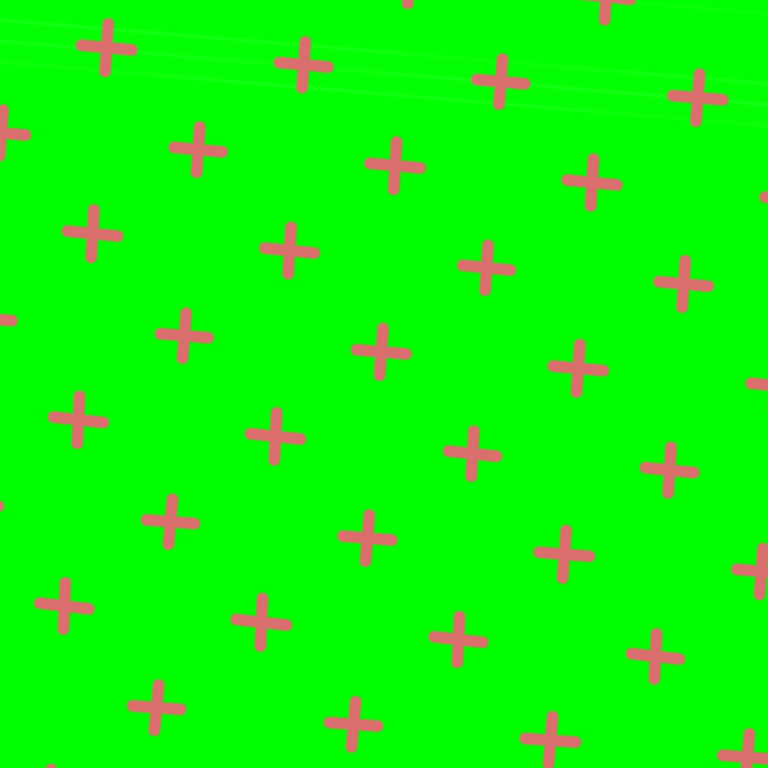
Reproduce this pattern procedurally as a WebGL 1 fragment shader.

```glsl
precision highp float;

uniform vec2 u_resolution;

// Lattice, in canvas heights
const vec2 ORIGIN = vec2(0.1393, 0.9375);
const vec2 STEP_ACROSS = vec2(0.2565, -0.0217);
const vec2 STEP_DOWN = vec2(-0.0182, -0.2422);

// Cross shape
const vec2 ARM_ACROSS = vec2(0.0318, -0.0030);
const vec2 ARM_UP = vec2(0.0020, 0.0300);
const float HALF_WIDTH = 0.0075;
const float EDGE_SOFTNESS = 0.0027;
const float JITTER = 0.0009;

// Faint scratches near the top
const float SCRATCH_SLOPE = 0.083;
const float SCRATCH_TOP = 0.974;
const float SCRATCH_GAP = 0.0275;
const float SCRATCH_STRAY = 1.065;
const float SCRATCH_WIDTH = 0.0025;
const float SCRATCH_STRENGTH = 0.08;

const vec3 GREEN = vec3(0.0, 1.0, 0.0);
const vec3 PINK = vec3(0.85, 0.44, 0.43);
const vec3 PINK_RIM = vec3(0.89, 0.41, 0.44);

// Distance to a segment running from -arm to +arm
float segmentDistance(vec2 p, vec2 arm) {
  float t = clamp(dot(p, arm) / dot(arm, arm), -1.0, 1.0);
  return length(p - arm * t);
}

vec2 toLattice(vec2 p) {
  float det = STEP_ACROSS.x * STEP_DOWN.y - STEP_ACROSS.y * STEP_DOWN.x;
  return vec2(p.x * STEP_DOWN.y - p.y * STEP_DOWN.x,
              p.y * STEP_ACROSS.x - p.x * STEP_ACROSS.y) / det;
}

// Small irregular offset for each cross
vec2 cellWobble(vec2 cell) {
  return vec2(sin(dot(cell, vec2(12.7, 31.1))),
              sin(dot(cell, vec2(26.9, 18.3)) + 1.7));
}

// Distance to the nearest cross in one of the two interleaved lattices
float crossDistance(vec2 p, float shift) {
  vec2 q = toLattice(p - ORIGIN) - shift;
  vec2 cell = floor(q + 0.5);
  vec2 offset = q - cell;
  vec2 local = STEP_ACROSS * offset.x + STEP_DOWN * offset.y;
  vec2 wobble = cellWobble(cell + shift) * JITTER;
  local -= wobble * 0.6;
  float across = segmentDistance(local, ARM_ACROSS + wobble.yx);
  float up = segmentDistance(local, ARM_UP + wobble);
  return min(across, up) - HALF_WIDTH;
}

float scratchLine(float s, float center) {
  float d = (s - center) / SCRATCH_WIDTH;
  return exp(-d * d);
}

float scratches(vec2 p) {
  float s = p.y + SCRATCH_SLOPE * p.x;
  float sum = scratchLine(s, SCRATCH_STRAY) * 0.5;
  for (int i = 0; i < 3; i++) {
    float k = float(i);
    float fade = 0.7 + 0.2 * sin(p.x * 7.0 + k * 2.3)
                     + 0.1 * sin(p.x * 17.0 + k * 4.1);
    sum += scratchLine(s, SCRATCH_TOP - k * SCRATCH_GAP) * fade;
  }
  // Pale haze between the lines
  float haze = smoothstep(0.035, 0.02, abs(s - SCRATCH_TOP + SCRATCH_GAP));
  return sum + 0.2 * haze;
}

void main() {
  vec2 p = gl_FragCoord.xy / u_resolution.y;
  float d = min(crossDistance(p, 0.0), crossDistance(p, 0.5));

  vec3 ground = mix(GREEN, vec3(1.0), SCRATCH_STRENGTH * scratches(p));
  vec3 ink = mix(PINK, PINK_RIM, smoothstep(-HALF_WIDTH, 0.0, d));

  float soft = max(EDGE_SOFTNESS, 0.7 / u_resolution.y);
  float cover = 1.0 - smoothstep(-soft, soft, d);
  gl_FragColor = vec4(mix(ground, ink, cover), 1.0);
}
```
